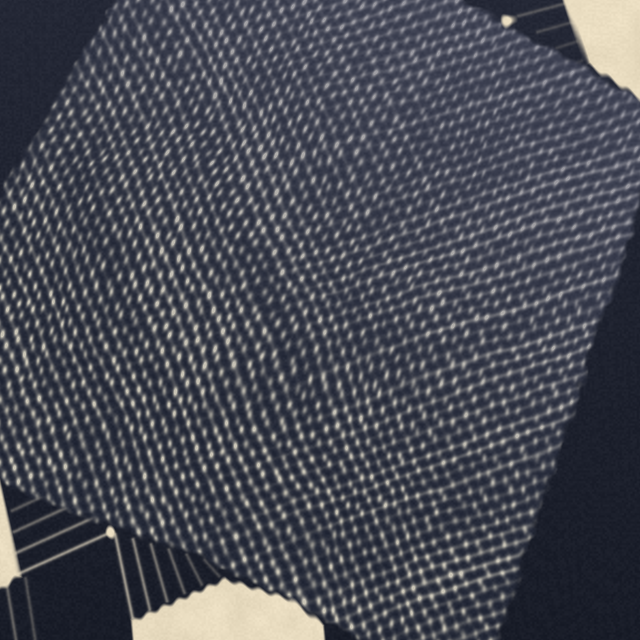
A WebGL 1 fragment shader for this texture:

```glsl
precision highp float;
uniform vec2 u_resolution;

float hash(vec2 p) {
  return fract(sin(dot(p, vec2(127.1, 311.7))) * 43758.55);
}

float noise(vec2 p) {
  vec2 i = floor(p), f = fract(p);
  f = f * f * (3.0 - 2.0 * f);
  return mix(mix(hash(i), hash(i + vec2(1.0, 0.0)), f.x),
             mix(hash(i + vec2(0.0, 1.0)), hash(i + 1.0), f.x), f.y);
}

// Signed distance, positive to the left of the direction a to b
float side(vec2 p, vec2 a, vec2 b) {
  vec2 d = normalize(b - a);
  return dot(p - a, vec2(-d.y, d.x));
}

float segment(vec2 p, vec2 a, vec2 b) {
  vec2 d = b - a;
  return length(p - a - d * clamp(dot(p - a, d) / dot(d, d), 0.0, 1.0));
}

float coverage(float d, float softness) {
  return smoothstep(-softness, softness, d);
}

// Parallel threads whose ends advance by separate steps
float threads(vec2 p, vec2 a, vec2 b, vec2 stepA, vec2 stepB, float count, float fade) {
  float light = 0.0;
  for (int i = 0; i < 6; i++) {
    float n = float(i);
    float d = segment(p, a + stepA * n, b + stepB * n);
    float line = exp(-d * d / 0.000009) * exp(-n * fade);
    light = max(light, line * step(n, count - 0.5));
  }
  return light;
}

// Position in thread counts: x along the rows, y along the columns
vec2 threadCoords(vec2 p) {
  vec2 bend = vec2(noise(p * 6.0), noise(p * 6.0 + 19.0)) - 0.5;
  vec2 s = p + bend * 0.02;
  s += 0.004 * (vec2(noise(p * 26.0), noise(p * 26.0 + 41.0)) - 0.5);
  s.y += 0.08 * s.y * s.y;
  vec2 q = vec2(dot(s, vec2(0.94, 0.34)), dot(s, vec2(-0.34, 0.94)));
  return q * vec2(51.0, 50.0);
}

// Bright gaps on a square grid, swayed over and under in turn
float weave(vec2 p) {
  vec2 q = threadCoords(p);
  vec2 base = floor(q);
  float right = smoothstep(0.3, 0.9, p.x + 0.15 * (noise(p * 5.0 + 8.0) - 0.5));
  float slant = mix(0.25, 0.75, smoothstep(0.1, 0.8, p.y));
  float light = 0.0;
  for (int j = -1; j <= 1; j++) {
    for (int i = -1; i <= 1; i++) {
      vec2 id = base + vec2(float(i), float(j));
      float sway = mod(id.x + id.y, 2.0) - 0.5;
      vec2 c = q - id - 0.5 - sway * vec2(0.12, 0.22);
      c -= 0.24 * (vec2(hash(id), hash(id + 7.0)) - 0.5);
      c.x -= slant * c.y;
      float gap = exp(-dot(c * c, vec2(24.0, 10.0)));
      light += gap * mix(0.55, 1.2, hash(id + 31.0));
    }
  }
  // Links along rows and columns, uneven from thread to thread
  vec2 f = fract(q) - 0.5;
  float rowTone = mix(0.5, 1.4, hash(vec2(base.y, 3.0)));
  float columnTone = mix(0.4, 1.5, hash(vec2(base.x, 11.0)));
  float rows = exp(-f.y * f.y * 26.0) * mix(0.06, 0.36, right) * rowTone;
  float columns = exp(-f.x * f.x * 26.0) * mix(0.22, 0.02, right) * columnTone;
  return light * mix(0.9, 0.68, right) + rows + columns;
}

float clothDistance(vec2 p) {
  float left = side(p, vec2(0.182, 1.0), vec2(0.0, 0.694));
  float right = side(p, vec2(0.775, 0.0), vec2(1.0, 0.681));
  float bottom = max(side(p, vec2(0.0, 0.245), vec2(0.35, 0.115)),
                     side(p, vec2(0.35, 0.115), vec2(0.57, 0.0)));
  float top = side(p, vec2(1.0, 0.846), vec2(0.72, 1.0));
  return min(min(left, right), min(bottom, top));
}

float creamDistance(vec2 p) {
  float low = min(side(p, vec2(0.352, 0.095), vec2(0.2, 0.027)),
                  side(p, vec2(0.455, 0.063), vec2(0.352, 0.095)));
  low = min(low, side(p, vec2(0.51, 0.02), vec2(0.455, 0.063)));
  low = min(low, min(p.x - 0.207, 0.506 - p.x));
  float left = min(side(p, vec2(0.03, 0.1), vec2(0.004, 0.22)),
                   side(p, vec2(0.0, 0.078), vec2(0.03, 0.1)));
  float top = min(side(p, vec2(0.882, 1.0), vec2(0.918, 0.9)),
                  side(p, vec2(0.918, 0.9), vec2(1.0, 0.846)));
  float knots = max(0.009 - length(p - vec2(0.795, 0.968)),
                    0.007 - length(p - vec2(0.172, 0.168)));
  float scallop = 0.0025 * sin(p.x * 240.0 + p.y * 60.0);
  return max(max(low, left), max(top, knots)) + scallop;
}

void main() {
  vec2 p = gl_FragCoord.xy / u_resolution;

  // Dark ground with bare threads
  vec3 color = mix(vec3(0.095, 0.11, 0.155), vec3(0.14, 0.155, 0.21), p.y);
  float bare = threads(p, vec2(0.028, 0.103), vec2(0.168, 0.166),
                       vec2(-0.003, 0.033), vec2(-0.02, 0.026), 4.0, 0.25);
  bare = max(bare, threads(p, vec2(0.18, 0.165), vec2(0.207, 0.035),
                           vec2(0.028, -0.008), vec2(0.027, 0.013), 6.0, 0.2));
  bare = max(bare, 0.55 * threads(p, vec2(0.01, 0.09), vec2(0.025, 0.0),
                                  vec2(0.03, 0.006), vec2(0.03, 0.0), 2.0, 0.3));
  bare = max(bare, 0.4 * threads(p, vec2(0.81, 0.975), vec2(0.885, 0.995),
                                 vec2(0.03, -0.025), vec2(0.008, -0.03), 4.0, 0.2));
  color = mix(color, vec3(0.72, 0.69, 0.63), bare * 0.8);

  // Woven cloth, hazier toward the upper right
  float haze = smoothstep(0.5, 1.6, p.x * 0.7 + p.y);
  vec3 shade = mix(vec3(0.125, 0.145, 0.205), vec3(0.225, 0.24, 0.31), haze);
  vec3 glint = mix(vec3(0.80, 0.78, 0.72), vec3(0.58, 0.58, 0.62), haze);
  float tone = 0.72 + 0.3 * noise(p * vec2(7.0, 4.0) + 3.0) + 0.16 * noise(p * 22.0);
  vec3 cloth = mix(shade, glint, clamp(weave(p) * tone, 0.0, 1.0));
  float fray = 0.012 * (noise(p * 60.0) - 0.5);
  color = mix(color, cloth, coverage(clothDistance(p) + fray, 0.006));

  // Cream patches and fine grain
  vec3 cream = vec3(0.91, 0.86, 0.75) + 0.04 * (noise(p * 35.0) - 0.5);
  color = mix(color, cream, coverage(creamDistance(p), 0.004));
  color += 0.035 * (noise(p * 300.0) - 0.5);
  gl_FragColor = vec4(color, 1.0);
}
```
